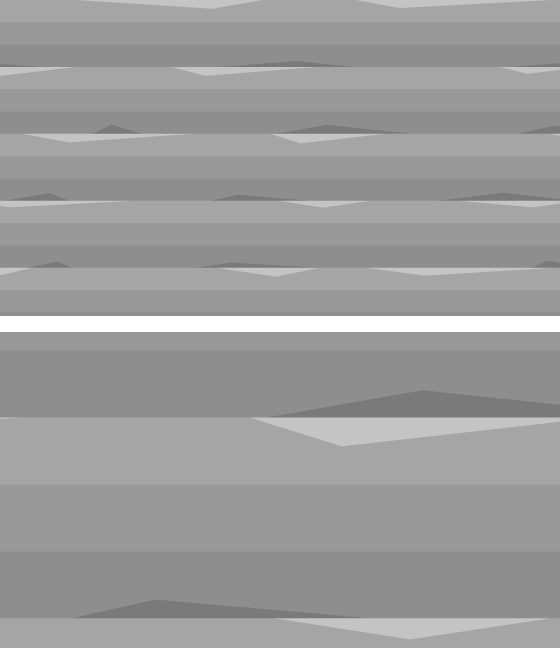
Top: the whole. Bottom: its middle third, enlarged.
A WebGL 1 fragment shader for this pattern:

```glsl
precision highp float;
// Grey horizontal planks in three flat bands, with chipped highlights and shadows.

#define ROW_HEIGHT 0.2118              // plank height, in canvas heights
#define CHIP_SPACING 0.78              // mean distance between chips
#define LIGHT_WIDTH vec2(0.22, 0.65)   // least and greatest chip widths
#define SHADOW_WIDTH vec2(0.13, 0.45)
#define LIGHT_DEPTH vec2(0.021, 0.031) // least and greatest chip depths
#define SHADOW_DEPTH vec2(0.016, 0.032)
#define TOP_GREY 0.647
#define MIDDLE_GREY 0.600
#define BOTTOM_GREY 0.557
#define LIGHT_GREY 0.767
#define SHADOW_GREY 0.480
#define SAMPLES 4

uniform vec2 u_resolution;

float hash(vec2 p) {
    vec3 q = fract(vec3(p.xyx) * 0.1031);
    q += dot(q, q.yzx + 33.33);
    return fract((q.x + q.y) * q.z);
}

// Depth at x of the skewed triangular chips scattered along one plank edge.
float chipDepth(float x, float row, float seed, vec2 widths, vec2 depths) {
    float along = x / CHIP_SPACING + hash(vec2(row + 7.0, seed));
    float deepest = 0.0;
    for (int i = -1; i <= 1; i++) {
        float cell = floor(along) + float(i);
        vec2 id = vec2(cell + 11.0, row * 5.0 + seed);
        float width = mix(widths.x, widths.y, hash(id));
        float depth = mix(depths.x, depths.y, hash(id + 31.7));
        float peak = mix(0.2, 0.75, hash(id + 57.3));
        float center = cell + 0.5 + 0.4 * (hash(id + 83.9) - 0.5);
        float t = (along - center) * CHIP_SPACING / width + 0.5;
        float slope = min(t / peak, (1.0 - t) / (1.0 - peak));
        deepest = max(deepest, depth * slope);
    }
    return deepest;
}

// Grey level at a point measured from the top left, in canvas heights.
float plankGrey(vec2 p, float blur) {
    float row = floor(p.y / ROW_HEIGHT);
    float fromTop = p.y - row * ROW_HEIGHT;
    float fromBottom = ROW_HEIGHT - fromTop;

    // Three equal bands
    float third = ROW_HEIGHT / 3.0;
    float grey = mix(TOP_GREY, MIDDLE_GREY, step(third, fromTop));
    grey = mix(grey, BOTTOM_GREY, step(2.0 * third, fromTop));

    // Highlights hang from the top edge, shadows rise from the bottom edge
    float light = chipDepth(p.x, row, 3.0, LIGHT_WIDTH, LIGHT_DEPTH);
    float shadow = chipDepth(p.x, row, 41.0, SHADOW_WIDTH, SHADOW_DEPTH);
    grey = mix(grey, LIGHT_GREY, smoothstep(0.0, blur, light - fromTop));
    return mix(grey, SHADOW_GREY, smoothstep(0.0, blur, shadow - fromBottom));
}

void main() {
    float pixel = 1.0 / u_resolution.y;
    vec2 p = vec2(gl_FragCoord.x, u_resolution.y - gl_FragCoord.y) * pixel;

    // Average across the pixel's height to smooth the near-horizontal edges
    float grey = 0.0;
    for (int i = 0; i < SAMPLES; i++) {
        float offset = (float(i) + 0.5) / float(SAMPLES) - 0.5;
        grey += plankGrey(p + vec2(0.0, offset * pixel), 0.25 * pixel);
    }
    gl_FragColor = vec4(vec3(grey / float(SAMPLES)), 1.0);
}
```
